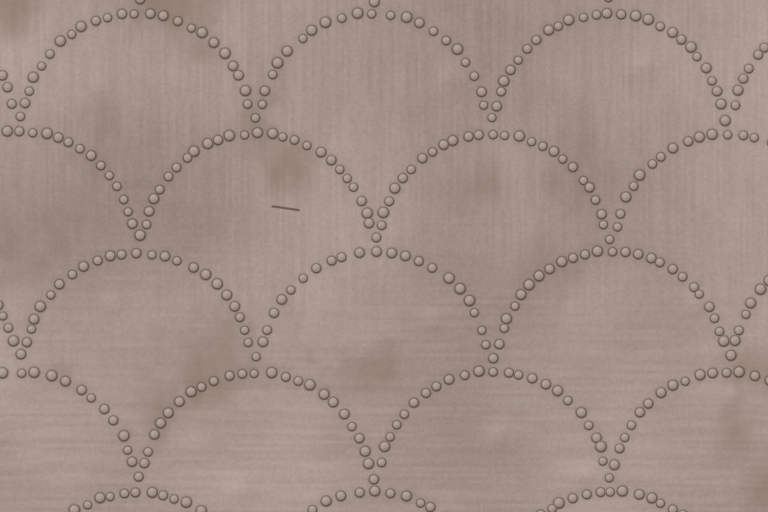
Write a Shadertoy shader that draws this texture.

```glsl
// Brushed, stained metal sheet with overlapping scallops outlined by small round studs.

const vec2 PITCH = vec2(0.3073, 0.1556);      // scallop spacing, in canvas widths
const vec2 FIRST_APEX = vec2(0.1797, 0.650);
const float ARC_RADIUS = 0.1484;
const float ARC_HALF_ANGLE = 1.37;
const float VALLEY_DROP = 0.137;              // from apex to the lone stud between arcs
const float STUD_RADIUS = 0.0055;

const vec3 METAL = vec3(0.640, 0.570, 0.537);
const vec3 STUD_LIGHT = vec3(0.715, 0.650, 0.615);
const vec3 STUD_DARK = vec3(0.530, 0.460, 0.420);
const vec3 GROOVE = vec3(0.330, 0.265, 0.230);
const vec3 STAIN = vec3(0.520, 0.450, 0.395);

float hash(vec2 p) {
    vec3 q = fract(p.xyx * 0.1031);
    q += dot(q, q.yzx + 33.33);
    return fract((q.x + q.y) * q.z);
}

vec2 hash2(vec2 p) {
    return vec2(hash(p), hash(p + 57.3));
}

float noise(vec2 p) {
    vec2 i = floor(p), f = fract(p);
    f = f * f * (3.0 - 2.0 * f);
    return mix(mix(hash(i), hash(i + vec2(1, 0)), f.x),
               mix(hash(i + vec2(0, 1)), hash(i + vec2(1, 1)), f.x), f.y);
}

float fbm(vec2 p) {
    float sum = 0.0, amp = 0.5;
    for (int i = 0; i < 5; i++) {
        sum += amp * noise(p);
        p = p * 2.03 + 17.1;
        amp *= 0.5;
    }
    return sum;
}

// Keeps the shorter offset, measured in stud radii of slightly varying size
vec2 nearer(vec2 best, vec2 offset, float seed) {
    vec2 q = offset / (STUD_RADIUS * mix(0.86, 1.12, seed));
    return dot(q, q) < dot(best, best) ? q : best;
}

// Nearest stud of one scallop; p is relative to its apex
vec2 scallopStuds(vec2 p, vec2 id, vec2 best) {
    vec2 fromCentre = p + vec2(0.0, ARC_RADIUS);
    float halfCount = 10.0 + floor(3.0 * hash(id + 5.7));
    float stepAngle = ARC_HALF_ANGLE / halfCount;
    float nearest = round(atan(fromCentre.x, fromCentre.y) / stepAngle);
    for (float j = -1.0; j <= 1.0; j++) {
        float n = clamp(nearest + j, -halfCount, halfCount);
        vec2 rnd = hash2(id * 31.7 + n * 3.1);
        float angle = (n + 0.36 * (rnd.x - 0.5)) * stepAngle;
        float radius = ARC_RADIUS + 0.003 * (rnd.y - 0.5);
        best = nearer(best, fromCentre - radius * vec2(sin(angle), cos(angle)), rnd.y);
    }
    vec2 wobble = 0.005 * (hash2(id + 91.3) - 0.5);
    vec2 valley = vec2(0.5 * PITCH.x, -VALLEY_DROP) + wobble;
    return nearer(best, p - valley, hash(id + 3.9));
}

// Visits the two rows and two columns of scallops that can reach p
vec2 nearestStud(vec2 p) {
    vec2 best = vec2(9.0);
    float firstRow = floor((FIRST_APEX.y - p.y) / PITCH.y);
    for (float r = 0.0; r < 2.0; r++) {
        float row = firstRow + r;
        float startX = FIRST_APEX.x - 0.5 * PITCH.x * mod(row, 2.0);
        float firstCol = floor((p.x - startX) / PITCH.x);
        for (float c = 0.0; c < 2.0; c++) {
            vec2 id = vec2(firstCol + c, row);
            vec2 apex = vec2(startX + id.x * PITCH.x, FIRST_APEX.y - row * PITCH.y);
            apex += 0.004 * (hash2(id + 12.1) - 0.5);
            best = scallopStuds(p - apex, id, best);
        }
    }
    return best;
}

// Shallow dents: lit on one side, shaded on the other
float dents(vec2 p) {
    float light = 0.0;
    for (float i = 0.0; i < 9.0; i++) {
        vec2 centre = hash2(vec2(i * 7.3, 4.1)) * vec2(1.0, 0.67);
        vec2 q = (p - centre) / mix(0.008, 0.022, hash(vec2(i, 8.8)));
        light += (0.3 + dot(q, vec2(-0.4, 0.9))) * exp(-dot(q, q));
    }
    return light;
}

float segmentDistance(vec2 p, vec2 a, vec2 b) {
    vec2 ab = b - a;
    return length(p - a - ab * clamp(dot(p - a, ab) / dot(ab, ab), 0.0, 1.0));
}

vec3 metalSheet(vec2 p, float pixel) {
    float clouds = fbm(p * 5.0 + 3.0) - 0.48;
    float upright = noise(p * vec2(260.0, 14.0)) - 0.5;
    float level = noise(p * vec2(12.0, 230.0) + 40.0) - 0.5;
    float grain = noise(p * 330.0) - 0.5;
    float brushed = mix(level, upright, smoothstep(0.15, 0.45, p.y + 0.4 * clouds));
    vec3 col = METAL + 0.15 * clouds + 0.034 * brushed + 0.030 * grain;
    float stain = smoothstep(0.56, 0.82, fbm(p * vec2(8.0, 6.0) + 21.0));
    col = mix(col, STAIN, 0.6 * stain) + 0.055 * dents(p);
    float scratch = segmentDistance(p, vec2(0.355, 0.398), vec2(0.389, 0.393));
    return mix(col, GROOVE, 0.7 * (1.0 - smoothstep(0.0004, 0.0012 + pixel, scratch)));
}

// Domed stud in a dark groove; q is the offset in stud radii
vec3 addStud(vec3 sheet, vec2 q, float edge) {
    float dist = length(q);
    float lower = 0.5 + 0.5 * dot(q / max(dist, 0.001), vec2(0.35, -0.94));
    float rim = (dist - 1.08) / 0.30;
    float halo = 0.16 * exp(-0.5 * dist * dist);
    vec3 col = mix(sheet, GROOVE, max(halo, exp(-rim * rim) * mix(0.40, 0.85, lower)));
    float lit = clamp(0.72 + dot(q, vec2(-0.20, 0.42)) - 0.25 * dist * dist, 0.0, 1.0);
    float dome = 1.0 - smoothstep(0.92 - edge, 0.92 + edge, dist);
    return mix(col, mix(STUD_DARK, STUD_LIGHT, lit), dome);
}

void mainImage(out vec4 fragColor, in vec2 fragCoord) {
    float pixel = 1.0 / iResolution.x;
    vec2 p = fragCoord * pixel;
    vec3 col = addStud(metalSheet(p, pixel), nearestStud(p), 0.7 * pixel / STUD_RADIUS);
    fragColor = vec4(clamp(col, 0.0, 1.0), 1.0);
}
```
